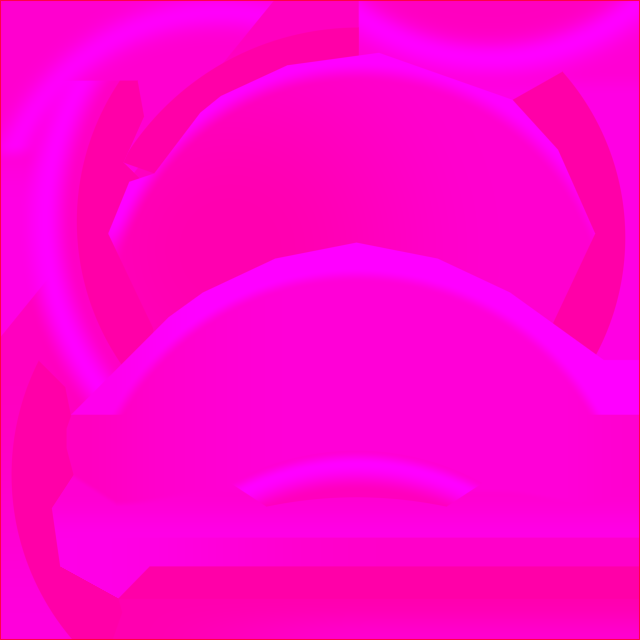
A WebGL 1 fragment shader for this texture map:

```glsl
precision highp float;
// Magenta texture map: a domed visor over an arched body, with curved bands, a crescent and flat strips.
uniform vec2 u_resolution;

// Only the blue channel varies; these are its main levels.
const float DARK = 0.66;
const float DUSK = 0.75;
const float MID = 0.83;
const float PALE = 0.89;
const float GLOW = 1.0;
const vec3 BORDER_COLOR = vec3(1.0, 0.0, 0.2);
const float BORDER_WIDTH = 0.0014;

// Shared layout
const float AXIS_X = 0.557;
const float SEAM_X = 0.5605;
const vec2 LEFT_CENTER = vec2(0.513, 0.654);
const vec2 RIGHT_CENTER = vec2(0.586, 0.629);
const vec2 DOME_CENTER = vec2(0.560, 0.492);
const vec2 BODY_CENTER = vec2(0.557, 0.141);
const vec2 CORNER_CENTER = vec2(0.414, 0.258);

// Antialiased coverage of a signed distance, positive inside
float mask(float d) {
  float px = 0.75 / min(u_resolution.x, u_resolution.y);
  return smoothstep(-px, px, d);
}

// Signed distance from line a-b, positive on its right
float side(vec2 p, vec2 a, vec2 b) {
  vec2 d = normalize(b - a);
  return dot(p - a, vec2(d.y, -d.x));
}

float lin(float a, float b, float x) { return clamp((x - a) / (b - a), 0.0, 1.0); }

float bell(float x, float w) { return exp(-x * x / (w * w)); }

// Background with the two upper glowing arcs
float backdrop(vec2 p) {
  float left = mix(PALE, 0.81, smoothstep(0.68, 0.82, p.y));
  float arc = bell(distance(p, vec2(0.345, 0.629)) - 0.352, 0.026);
  left = mix(left, 0.98, arc * smoothstep(0.745, 0.775, p.y));
  float cut = side(p, vec2(0.423, 0.993), vec2(0.384, 0.945));
  left = mix(DUSK, left, mask(cut));

  float d = distance(p, vec2(0.768, 1.26)) - 0.352;
  float right = mix(DUSK, MID, smoothstep(-0.03, 0.03, d));
  right = mix(right, GLOW, bell(d, 0.028));
  right = mix(right, PALE, smoothstep(0.89, 0.85, p.y));
  return mix(left, right, mask(p.x - SEAM_X));
}

// Dark bands around the dome and the glow beside the left one
float bands(vec2 p, float b) {
  float top = min(0.43 - distance(p, vec2(0.56, 0.527)), SEAM_X - p.x);
  top = min(top, side(p, vec2(0.193, 0.746), vec2(0.241, 0.729)) * -1.0);
  b = mix(b, DARK, mask(top));

  float d = distance(p, LEFT_CENTER);
  float edge = 0.24 - 0.047 * lin(0.70, 0.746, p.y)
    + 0.032 * lin(0.746, 0.818, p.y) - 0.010 * lin(0.818, 0.874, p.y);
  float within = min(edge - p.x, 0.874 - p.y);
  float halo = mix(0.77, GLOW, smoothstep(0.398, 0.442, d));
  halo = mix(halo, b, smoothstep(0.442, 0.485, d));
  b = mix(b, halo, mask(within));
  b = mix(b, DARK, mask(min(within, 0.393 - d)));

  float right = min(0.391 - distance(p, RIGHT_CENTER), p.x - 0.79);
  right = min(right, side(p, vec2(0.801, 0.844), vec2(0.870, 0.883)));
  return mix(b, DARK, mask(right));
}

// Faceted visor with a bright rim
float dome(vec2 p, float b) {
  float s = side(p, vec2(0.169, 0.635), vec2(0.202, 0.716));
  float notch = min(s, min(side(p, vec2(0.202, 0.716), vec2(0.241, 0.729)), 0.241 - p.x));
  s = min(s, side(p, vec2(0.241, 0.729), vec2(0.313, 0.824)));
  s = min(s, side(p, vec2(0.313, 0.824), vec2(0.345, 0.850)));
  s = min(s, side(p, vec2(0.345, 0.850), vec2(0.449, 0.898)));
  s = min(s, side(p, vec2(0.449, 0.898), vec2(0.544, 0.911)));
  s = min(s, side(p, vec2(0.5625, 0.928), vec2(0.801, 0.844)));
  s = min(s, side(p, vec2(0.801, 0.844), vec2(0.872, 0.766)));
  s = min(s, side(p, vec2(0.872, 0.766), vec2(0.930, 0.635)));
  float lower = min(side(p, vec2(0.930, 0.635), vec2(0.866, 0.499)),
                    side(p, vec2(0.237, 0.492), vec2(0.169, 0.635)));
  s = min(max(s, min(notch, p.y - 0.635)), lower);
  float fill = mix(0.69, 0.81, smoothstep(0.05, 0.43, distance(p, vec2(0.36, 0.61))));
  float rim = smoothstep(0.380, 0.412, distance(p, DOME_CENTER)) * smoothstep(0.56, 0.66, p.y);
  return mix(b, mix(fill, GLOW, rim), mask(s));
}

// Arched body, its crescent and the strips below
float body(vec2 p, float b) {
  vec2 q = vec2(abs(p.x - AXIS_X), p.y);
  float s = side(q, vec2(0.0, 0.621), vec2(0.127, 0.596));
  s = min(s, side(q, vec2(0.127, 0.596), vec2(0.240, 0.543)));
  s = min(s, side(q, vec2(0.240, 0.543), vec2(0.383, 0.440)));
  s = max(s, min(0.4375 - p.y, p.x - 0.90));
  s = max(min(s, side(p, vec2(0.111, 0.352), vec2(0.190, 0.431))), 0.352 - p.y);

  float fill = mix(0.78, 0.845, smoothstep(0.10, 0.50, p.x)) - 0.03 * smoothstep(0.30, 0.44, q.x);
  float rim = smoothstep(0.418, 0.440, distance(p, BODY_CENTER)) * mask(p.y - 0.352);
  fill = mix(fill, mix(0.92, GLOW, smoothstep(0.15, 0.32, p.x)), rim);

  float hem = 0.215 + 0.043 * lin(0.182, 0.115, p.x) + 0.035 * lin(0.931, 1.0, p.x)
    + 0.02 * smoothstep(0.37, 0.22, q.x);
  float strip = mix(0.82, 0.90, smoothstep(0.23, 0.16, p.y));
  fill = mix(fill, strip, smoothstep(0.004, -0.008, p.y - hem));
  fill = mix(fill, mix(0.90, 0.79, smoothstep(0.12, 0.60, p.x)), mask(0.160 - p.y));
  float base = mix(0.69, 0.81, smoothstep(0.065, 0.0, p.y) * smoothstep(0.2, 0.6, p.x));
  base = mix(base, DARK, mask(p.y - 0.064));
  float slab = min(0.115 - p.y, side(p, vec2(0.185, 0.065), vec2(0.234, 0.115)));
  fill = mix(fill, base, mask(max(slab, 0.064 - p.y)));

  float depth = 0.409 - distance(p, vec2(AXIS_X, -0.113));
  float mouth = min(depth, p.y - 0.223 + 0.74 * q.x * q.x);
  mouth = min(mouth, side(q, vec2(0.192, 0.242), vec2(0.140, 0.208)));
  float shade = mix(MID, GLOW, smoothstep(0.0, 0.021, depth));
  shade = mix(shade, 0.74, smoothstep(0.022, 0.064, depth));
  return mix(b, mix(fill, shade, mask(mouth)), mask(s));
}

// Dark curved band in the lower left corner
float corner(vec2 p, float b) {
  float edge = 0.176 + 0.015 * lin(0.0, 0.043, p.y) - 0.006 * lin(0.043, 0.065, p.y)
    - 0.091 * lin(0.065, 0.115, p.y) - 0.013 * lin(0.115, 0.206, p.y)
    + 0.034 * lin(0.206, 0.258, p.y) - 0.011 * lin(0.258, 0.30, p.y)
    + 0.007 * lin(0.33, 0.35, p.y) - 0.009 * lin(0.35, 0.395, p.y)
    - 0.041 * lin(0.395, 0.436, p.y);
  float fill = mix(0.86, DUSK, smoothstep(0.0, 0.42, p.y));
  fill = mix(fill, DARK, mask(0.396 - distance(p, CORNER_CENTER)));
  return mix(b, fill, mask(min(edge - p.x, 0.4375 - p.y)));
}

void main() {
  vec2 p = gl_FragCoord.xy / u_resolution;
  float blue = corner(p, body(p, dome(p, bands(p, backdrop(p)))));
  vec2 inset = min(p, 1.0 - p);
  float frame = mask(BORDER_WIDTH - min(inset.x, inset.y));
  gl_FragColor = vec4(mix(vec3(1.0, 0.0, blue), BORDER_COLOR, frame), 1.0);
}
```
